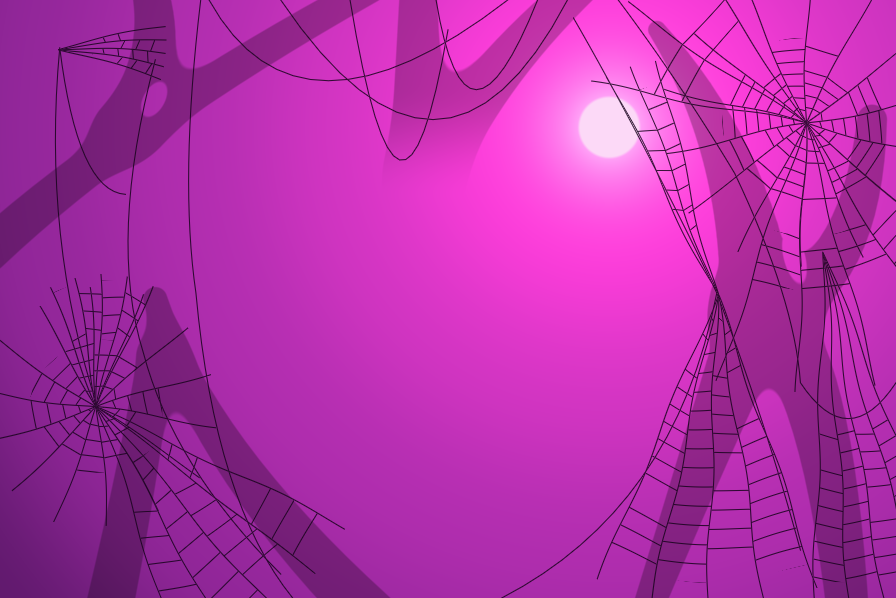
A Shadertoy shader for this background:

```glsl
const float PI = 3.14159265;
const vec2 MOON = vec2(1.02, 0.787);
const vec3 INK = vec3(0.09, 0.01, 0.11);

float hash(vec2 p) {
    return fract(sin(dot(p, vec2(127.1, 311.7))) * 43758.5);
}

float smoothMin(float a, float b, float k) {
    float h = max(k - abs(a - b), 0.0) / k;
    return min(a, b) - h * h * k * 0.25;
}

// Distance to a quadratic curve whose half width runs from w0 to w1
float curve(vec2 p, vec2 a, vec2 b, vec2 c, float w0, float w1) {
    float best = 9.0;
    vec2 start = a;
    for (int i = 1; i <= 16; i++) {
        float t = float(i) / 16.0;
        vec2 end = mix(mix(a, b, t), mix(b, c, t), t);
        vec2 seg = end - start;
        float h = clamp(dot(p - start, seg) / dot(seg, seg), 0.0, 1.0);
        float w = mix(w0, w1, t + (h - 1.0) / 16.0);
        best = min(best, length(p - start - seg * h) - w);
        start = end;
    }
    return best;
}

float strand(vec2 p, float ax, float ay, float bx, float by, float cx, float cy) {
    return curve(p, vec2(ax, ay), vec2(bx, by), vec2(cx, cy), 0.0, 0.0);
}

float ellipse(vec2 p, vec2 center, vec2 radius, float tilt) {
    float c = cos(tilt), s = sin(tilt);
    vec2 q = mat2(c, -s, s, c) * (p - center);
    return (length(q / radius) - 1.0) * min(radius.x, radius.y);
}

// Spokes and broken rungs; reach = first rung, last rung, spoke end
float web(vec2 p, vec2 hub, float count, float gap, vec3 reach, float dir, float spread) {
    vec2 d = p - hub;
    float r = length(d);
    float angle = mod(atan(d.y, d.x) - dir + PI, 2.0 * PI) - PI;
    float pitch = 2.0 * spread / count;
    float id = floor(angle / pitch), f = fract(angle / pitch) - 0.5;
    float spoke = max(r * sin((0.5 - abs(f)) * pitch), r - reach.z);
    float slant = f * (hash(vec2(id, 3)) - 0.5) * 0.6;
    float level = r * cos(f * pitch) / gap + 0.5 * hash(vec2(id, count)) + slant;
    float rung = abs(fract(level) - 0.5) * gap + step(hash(vec2(id, floor(level))), 0.15);
    rung = max(rung, max(reach.x - r, r - reach.y));
    return max(min(spoke, rung), (abs(angle) - spread) * r);
}

vec3 sky(float d) {
    vec3 c = mix(vec3(1, 0.24, 0.86), vec3(0.84, 0.21, 0.77), smoothstep(0.17, 0.47, d));
    c = mix(c, vec3(0.7, 0.18, 0.69), smoothstep(0.4, 0.72, d));
    c = mix(c, vec3(0.57, 0.15, 0.6), smoothstep(0.66, 1.03, d));
    c = mix(c, vec3(0.38, 0.1, 0.43), smoothstep(0.98, 1.3, d));
    float glow = exp(-max(d - 0.05, 0.0) * 14.0) * smoothstep(0.28, 0.1, d);
    return mix(c, vec3(1, 0.64, 0.97), glow);
}

float leftBranches(vec2 p) {
    float d = curve(p, vec2(-0.02, 0.58), vec2(0.22, 0.8), vec2(0.62, 1.02), 0.035, 0.025);
    d = smoothMin(d, curve(p, vec2(0.25, 1.02), vec2(0.28, 0.9), vec2(0.21, 0.79), 0.03, 0.045), 0.07);
    float low = curve(p, vec2(0.26, 0.5), vec2(0.33, 0.25), vec2(0.62, -0.03), 0.02, 0.045);
    low = smoothMin(low, curve(p, vec2(0.26, 0.4), vec2(0.23, 0.2), vec2(0.18, -0.03), 0.03, 0.04), 0.06);
    return max(min(d, low), -ellipse(p, vec2(0.258, 0.834), vec2(0.018, 0.032), -0.5));
}

float rightBranches(vec2 p) {
    vec2 fork = vec2(1.27, 0.48);
    float d = curve(p, vec2(1.1, 0.95), vec2(1.25, 0.75), fork, 0.015, 0.065);
    d = smoothMin(d, curve(p, fork, vec2(1.2, 0.3), vec2(1.08, -0.03), 0.06, 0.025), 0.05);
    d = smoothMin(d, curve(p, fork, vec2(1.38, 0.42), vec2(1.42, -0.03), 0.06, 0.035), 0.05);
    d = smoothMin(d, curve(p, fork, vec2(1.44, 0.52), vec2(1.46, 0.8), 0.05, 0.025), 0.06);
    return max(d, -ellipse(p, vec2(1.33, 0.57), vec2(0.018, 0.045), 0.25));
}

float topBranches(vec2 p) {
    float d = curve(p, vec2(0.7, 1.03), vec2(0.7, 0.85), vec2(0.7, 0.68), 0.03, 0.05);
    return smoothMin(d, curve(p, vec2(0.98, 1.03), vec2(0.8, 0.87), vec2(0.72, 0.7), 0.03, 0.05), 0.08);
}

float threads(vec2 p) {
    float d = strand(p, 0.336, 1.0, 0.3, 0.7, 0.328, 0.51);
    d = min(d, strand(p, 0.328, 0.51, 0.36, 0.16, 0.49, 0.0));
    d = min(d, strand(p, 0.26, 0.9, 0.18, 0.6, 0.24, 0.41));
    d = min(d, strand(p, 0.24, 0.41, 0.29, 0.22, 0.47, 0.04));
    d = min(d, strand(p, 1.2, 0.51, 1.13, 0.15, 0.84, 0.0));
    d = min(d, strand(p, 0.96, 0.97, 1.07, 0.78, 1.2, 0.51));
    d = min(d, strand(p, 1.2, 0.51, 1.28, 0.3, 1.34, 0.08));
    d = min(d, strand(p, 1.035, 1.0, 1.14, 0.86, 1.23, 0.71));
    d = min(d, strand(p, 1.23, 0.71, 1.33, 0.5, 1.34, 0.36));
    d = min(d, strand(p, 1.34, 0.36, 1.42, 0.24, 1.5, 0.36));
    d = min(d, strand(p, 0.1, 0.92, 0.07, 0.6, 0.164, 0.318));
    d = min(d, strand(p, 0.1, 0.92, 0.13, 0.68, 0.21, 0.675));
    // Loops hanging from the top
    d = min(d, strand(p, 0.586, 1.0, 0.67, 0.49, 0.75, 0.95));
    d = min(d, strand(p, 0.73, 1.0, 0.78, 0.7, 0.9, 1.0));
    d = min(d, strand(p, 0.47, 1.0, 0.74, 0.6, 0.95, 1.0));
    return min(d, strand(p, 0.35, 1.0, 0.5, 0.73, 0.85, 1.0));
}

float webs(vec2 p) {
    vec2 right = vec2(1.348, 0.793), left = vec2(0.164, 0.318), knot = vec2(1.2, 0.51);
    float d = web(p, right, 14.0, 0.02, vec3(0.01, 0.14, 0.24), 0.2, PI);
    d = min(d, web(p, right, 2.0, 0.045, vec3(0.17, 0.27, 0.36), 2.55, 0.4));
    d = min(d, web(p, right, 4.0, 0.03, vec3(0.19, 0.28, 0.45), -1.3, 0.6));
    d = min(d, web(p, left, 14.0, 0.026, vec3(0.01, 0.11, 0.2), 0.3, PI));
    d = min(d, web(p, left, 4.0, 0.045, vec3(0.12, 0.42, 0.46), -0.85, 0.4));
    d = min(d, web(p, left, 4.0, 0.03, vec3(0.1, 0.21, 0.22), 1.55, 0.4));
    d = min(d, web(p, knot, 4.0, 0.032, vec3(0.04, 0.48, 0.52), -1.6, 0.36));
    d = min(d, web(p, knot, 2.0, 0.035, vec3(0.1, 0.36, 0.4), 1.93, 0.11));
    d = min(d, web(p, vec2(1.38, 0.58), 4.0, 0.03, vec3(0.3, 0.55, 0.6), -1.4, 0.2));
    return min(d, web(p, vec2(0.1, 0.92), 4.0, 0.025, vec3(0.06, 0.17, 0.18), -0.05, 0.25));
}

void mainImage(out vec4 fragColor, in vec2 fragCoord) {
    vec2 p = fragCoord / iResolution.xy * vec2(1.5, 1);
    float px = 1.0 / iResolution.y, moonDist = length(p - MOON);
    // Translucent branches
    float shade = 0.26 * smoothstep(px, -px, min(leftBranches(p), rightBranches(p)));
    shade = max(shade, 0.24 * smoothstep(px, -px, topBranches(p)) * smoothstep(0.67, 0.86, p.y));
    vec3 color = sky(moonDist) * (1.0 - shade);
    color = mix(color, vec3(0.99, 0.85, 0.97), smoothstep(0.054, 0.048, moonDist));
    // Fine silk, slightly bent
    float silk = min(threads(p), webs(p + 0.004 * sin(p.yx * 23.0)));
    color = mix(color, INK, 0.85 * clamp((0.0009 - silk) / px + 0.5, 0.0, 1.0));
    fragColor = vec4(color, 1);
}
```
